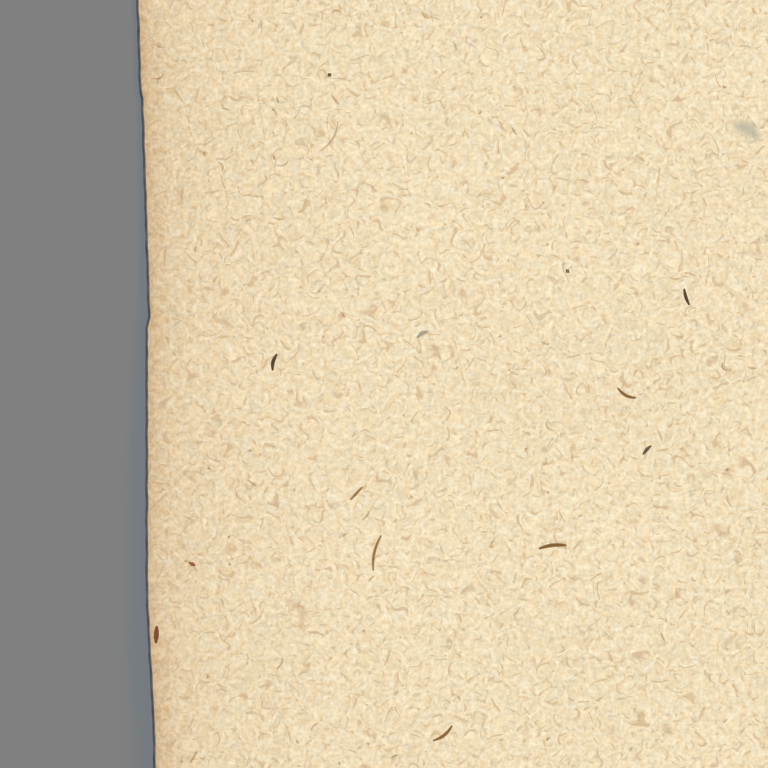
This texture is drawn by a WebGL 2 fragment shader. Its source:

```glsl
#version 300 es
precision highp float;
// Aged speckled paper with a worn left edge, lying on a plain grey backdrop.
uniform vec2 u_resolution;
out vec4 fragColor;

const vec3 BACKDROP = vec3(0.502, 0.502, 0.502);
const vec3 SHADE = vec3(0.44, 0.475, 0.505);
const vec3 RIM = vec3(0.22, 0.23, 0.27);
const vec3 PAPER = vec3(0.948, 0.878, 0.738);
const vec3 TAN = vec3(0.76, 0.63, 0.47);
const vec3 BROWN = vec3(0.50, 0.36, 0.19);
const vec3 DARK = vec3(0.27, 0.21, 0.15);
const vec3 RUST = vec3(0.50, 0.25, 0.12);
const vec3 COOL = vec3(0.70, 0.69, 0.61);

vec3 hash3(vec2 p) {
  vec3 q = fract(p.xyx * vec3(0.1031, 0.1030, 0.0973));
  q += dot(q, q.yxz + 33.33);
  return fract((q.xxy + q.yzz) * q.zyx);
}

vec2 gradient(vec2 cell) {
  float angle = 6.2832 * hash3(cell).x;
  return vec2(cos(angle), sin(angle));
}

float gradientNoise(vec2 p) {
  vec2 i = floor(p), f = p - i;
  vec2 u = f * f * f * (f * (f * 6.0 - 15.0) + 10.0);
  vec2 e = vec2(1.0, 0.0);
  float low = mix(dot(gradient(i), f), dot(gradient(i + e), f - e), u.x);
  float high = mix(dot(gradient(i + e.yx), f - e.yx), dot(gradient(i + 1.0), f - 1.0), u.x);
  return mix(low, high, u.y);
}

// Coverage of a bent, tapering strand from a to b.
float strand(vec2 p, vec2 a, vec2 b, float bend, float radius, float soft) {
  vec2 along = b - a, q = p - a;
  float h = clamp(dot(q, along) / dot(along, along), 0.0, 1.0);
  float arch = 4.0 * h * (1.0 - h);
  vec2 spine = along * h + vec2(-along.y, along.x) * bend * arch;
  float r = radius * (0.55 + 0.45 * arch);
  return 1.0 - smoothstep(r - soft, r + soft, length(q - spine));
}

// One random strand per grid cell; density is the share of filled cells.
float scatter(vec2 p, float cells, float density, float size, float radius, float soft, float seed) {
  vec2 cell = floor(p * cells);
  vec3 r = hash3(cell + seed), s = hash3(cell + seed + 57.0);
  vec2 centre = (cell + 0.35 + 0.3 * r.xy) / cells;
  vec2 arm = size * (0.3 + 0.7 * s.x) * gradient(cell + seed + 91.0);
  float mask = strand(p, centre - arm, centre + arm, 0.5 * (s.y - 0.5), radius, soft);
  return mask * step(r.z, density) * (0.3 + 0.7 * s.z);
}

// Horizontal position of the paper's edge at height y.
float edgeAt(float y) {
  float t = 1.0 - y;
  float x = 0.179 + 0.032 * min(t, 0.41) + 0.002 * smoothstep(0.12, 0.13, t);
  x += 0.010 * smoothstep(0.74, 1.0, t) - 0.003 * smoothstep(0.41, 0.43, t);
  return x + 0.0010 * gradientNoise(vec2(y * 45.0, 3.0));
}

vec3 backdrop(vec2 p, float d) {
  float reach = mix(0.050, 0.012, smoothstep(0.1, 0.9, p.y));
  return mix(BACKDROP, SHADE, 0.7 * smoothstep(-reach, -0.002, d));
}

vec3 paper(vec2 p, float d, float soft) {
  // Broad toning and the browned margin
  float cloud = gradientNoise(p * 5.0) + 0.5 * gradientNoise(p * 13.0 + 7.0);
  float depth = max(d, 0.0);
  float margin = 0.45 * exp(-depth / 0.013) + 0.32 * exp(-depth / 0.11);
  vec3 c = mix(PAPER, TAN, clamp(margin * (1.0 + 0.4 * cloud), 0.0, 1.0));
  c += 0.012 * cloud;
  // Grain: stretched flecks in three sizes, with warm and cool tints
  vec2 warp = 1.2 * vec2(gradientNoise(p * 48.0), gradientNoise(p * 48.0 + 31.0));
  float grain = 0.6 * gradientNoise(p * 75.0 + warp) + gradientNoise(p * 135.0 + warp + 11.0);
  grain += 0.9 * gradientNoise(p * 235.0 + 19.0);
  float tint = gradientNoise(p * 95.0 + 43.0 + warp);
  float fleck = smoothstep(0.18, 0.5, gradientNoise(p * 105.0 + 2.0 * warp + 77.0));
  c += 0.072 * grain * vec3(0.8, 1.0, 1.15) + 0.05 * tint * vec3(0.5, -0.1, -0.8);
  c = mix(c, TAN, 0.45 * fleck);
  // Faint blurred fibres, then sparse darker ones
  float blur = max(soft, 0.0017);
  for (int k = 0; k < 3; k++) {
    float n = float(k);
    vec2 q = p + 0.013 * n;
    c = mix(c, k == 1 ? COOL : TAN, 0.5 * scatter(q, 46.0 + 9.0 * n, 0.4, 0.006, 0.0010, blur, 17.0 * n));
  }
  c = mix(c, BROWN, 0.5 * scatter(p, 26.0, 0.13, 0.008, 0.0011, blur, 130.0));
  return mix(c, BROWN, 0.55 * scatter(p + 0.01, 34.0, 0.07, 0.002, 0.0014, blur, 210.0));
}

// Prominent fibres and stains
vec3 inclusions(vec3 c, vec2 p, float s) {
  c = mix(c, COOL, 0.7 * strand(p, vec2(0.960, 0.836), vec2(0.985, 0.824), 0.1, 0.008, 0.007));
  c = mix(c, TAN, 0.4 * strand(p, vec2(0.376, 0.218), vec2(0.394, 0.185), 0.2, 0.005, 0.006));
  c = mix(c, TAN, 0.75 * strand(p, vec2(0.440, 0.841), vec2(0.418, 0.804), 0.12, 0.0014, s));
  c = mix(c, COOL * 0.85, 0.8 * strand(p, vec2(0.544, 0.561), vec2(0.556, 0.568), 0.1, 0.0026, s));
  c = mix(c, DARK, 0.9 * strand(p, vec2(0.360, 0.538), vec2(0.355, 0.519), -0.1, 0.0023, s));
  c = mix(c, DARK, 0.9 * strand(p, vec2(0.891, 0.623), vec2(0.897, 0.604), -0.05, 0.0020, s));
  c = mix(c, BROWN, 0.9 * strand(p, vec2(0.805, 0.494), vec2(0.827, 0.482), -0.12, 0.0020, s));
  c = mix(c, DARK, 0.75 * strand(p, vec2(0.838, 0.409), vec2(0.847, 0.419), 0.05, 0.0021, s));
  c = mix(c, BROWN, 0.95 * strand(p, vec2(0.703, 0.286), vec2(0.736, 0.290), 0.06, 0.0023, s));
  c = mix(c, BROWN, 0.75 * strand(p, vec2(0.457, 0.350), vec2(0.471, 0.365), 0.0, 0.0017, s));
  c = mix(c, BROWN, 0.8 * strand(p, vec2(0.496, 0.302), vec2(0.486, 0.258), -0.08, 0.0017, s));
  c = mix(c, BROWN, 0.9 * strand(p, vec2(0.565, 0.036), vec2(0.588, 0.054), -0.1, 0.0020, s));
  c = mix(c, DARK, 0.8 * strand(p, vec2(0.428, 0.902), vec2(0.430, 0.903), 0.0, 0.0026, s));
  c = mix(c, DARK, 0.65 * strand(p, vec2(0.738, 0.648), vec2(0.740, 0.646), 0.0, 0.0025, s));
  c = mix(c, RUST, 0.75 * strand(p, vec2(0.247, 0.267), vec2(0.253, 0.264), 0.0, 0.0024, s));
  return mix(c, RUST * 0.8, 0.8 * strand(p, vec2(0.204, 0.183), vec2(0.203, 0.164), 0.0, 0.0032, s));
}

void main() {
  vec2 p = gl_FragCoord.xy / u_resolution;
  float soft = max(0.0012, 0.8 / min(u_resolution.x, u_resolution.y));
  float d = p.x - edgeAt(p.y);
  vec3 sheet = inclusions(paper(p, d, soft), p, soft);
  vec3 c = mix(backdrop(p, d), sheet, smoothstep(-soft, soft, d));
  float rim = 1.0 - smoothstep(0.0003, 0.0028, abs(d));
  c = mix(c, RIM, rim * (0.72 + 0.3 * gradientNoise(vec2(p.y * 60.0, 9.0))));
  fragColor = vec4(clamp(c, 0.0, 1.0), 1.0);
}
```
